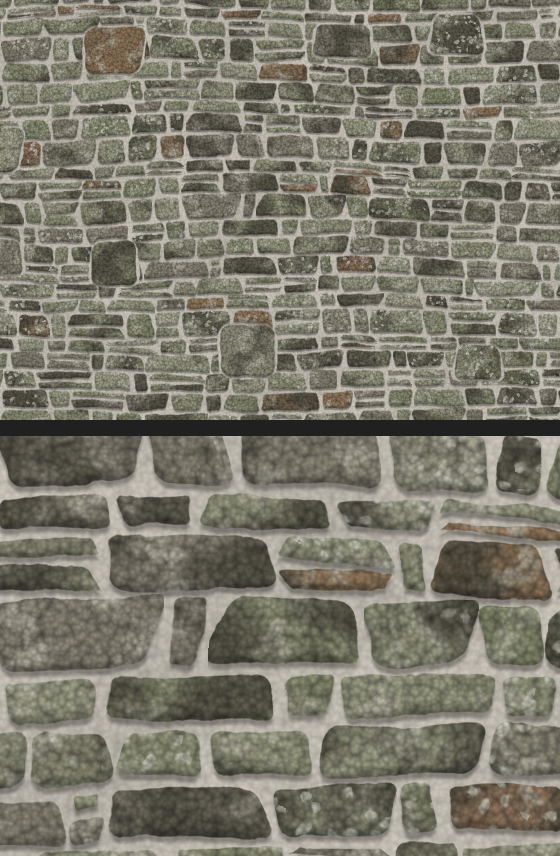
Top: the whole. Bottom: its middle third, enlarged.
This texture is drawn by a Shadertoy shader. Its source:

```glsl
// Weathered rubble stone wall: irregular courses, scattered large blocks, pale mortar.

const vec3 MORTAR = vec3(0.73, 0.71, 0.67);
const vec3 PALE   = vec3(0.63, 0.62, 0.57);
const vec3 GREY   = vec3(0.53, 0.53, 0.46);
const vec3 OLIVE  = vec3(0.44, 0.455, 0.36);
const vec3 BROWN  = vec3(0.43, 0.41, 0.37);
const vec3 DARK   = vec3(0.26, 0.25, 0.21);
const vec3 RUST   = vec3(0.47, 0.36, 0.27);
const vec3 LICHEN = vec3(0.70, 0.70, 0.66);

const float ROW_HEIGHT  = 0.046;
const float STONE_WIDTH = 0.088;
const vec2  BLOCK_GRID  = vec2(0.27, 0.25);
const float BLOCK_SHARE = 0.5;
const float THIN_SHARE  = 0.2;
const float JOINT       = 0.0030;   // least half width of a joint
const float ROUGHNESS   = 0.0022;
const float SHADOW_STEP = 0.005;

struct Stone { float dist; vec2 id; };

float hash(vec2 p) {
    vec3 q = fract(p.xyx * 0.1031);
    q += dot(q, q.yzx + 33.33);
    return fract((q.x + q.y) * q.z);
}

vec2 hash2(vec2 p) { return vec2(hash(p), hash(p + 57.3)); }

// Layered, folded sines, roughly -1 to 1
float waves(vec2 p) {
    float sum = 0.0, amp = 0.5;
    for (int i = 0; i < 5; i++) {
        sum += amp * sin(p.x + 1.6 * sin(p.y + float(i)));
        p = mat2(1.6, 1.2, -1.2, 1.6) * p + 1.7 + sum;
        amp *= 0.58;
    }
    return sum;
}

// Cellular noise: distance to the nearest seed, and that seed's random value
vec2 cellular(vec2 p) {
    vec2 cell = floor(p), nearest = vec2(9.0, 0.0);
    for (int y = -1; y <= 1; y++)
    for (int x = -1; x <= 1; x++) {
        vec2 c = cell + vec2(x, y);
        float d = length(c + hash2(c) - p);
        if (d < nearest.x) nearest = vec2(d, hash(c + 19.7));
    }
    return nearest;
}

float jointAt(float i, float seed, float jitter) {
    return i + jitter * (hash(vec2(i, seed)) - 0.5);
}

// Jittered interval holding x: start, end, index
vec3 interval(float x, float seed, float jitter) {
    float i = floor(x);
    if (x < jointAt(i, seed, jitter)) i -= 1.0;
    else if (x > jointAt(i + 1.0, seed, jitter)) i += 1.0;
    return vec3(jointAt(i, seed, jitter), jointAt(i + 1.0, seed, jitter), i);
}

// Rounded, skewed and tapered box
float stoneShape(vec2 q, vec2 halfSize, vec2 id) {
    vec2 r = hash2(id + 3.1) - 0.5;
    halfSize = max(halfSize, 0.003);
    q += vec2(0.3 * r.y * q.y, 0.12 * r.x * q.x);
    q.x *= 1.0 + 0.3 * r.x * q.y / halfSize.y;
    float radius = 0.45 * min(halfSize.x, halfSize.y);
    vec2 e = abs(q) - halfSize + radius;
    return length(max(e, 0.0)) + min(max(e.x, e.y), 0.0) - radius;
}

Stone wall(vec2 p) {
    float rough = ROUGHNESS * waves(p * 50.0);
    p += 0.006 * vec2(waves(p * 6.0), waves(p * 6.0 + 9.0));

    // Large blocks, at most one in each coarse cell
    vec2 cell = floor(p / BLOCK_GRID), blockId = cell + 91.0;
    vec2 centre = (cell + 0.5) * BLOCK_GRID + 0.09 * (hash2(blockId) - 0.5);
    vec2 blockSize = vec2(0.048, 0.036) + vec2(0.022, 0.024) * hash2(blockId + 5.0);
    float block = hash(blockId + 8.0) < BLOCK_SHARE
        ? stoneShape(p - centre, blockSize, blockId) : 1.0;

    // Courses of smaller stones
    p.y += 0.008 * sin(p.x * 5.0 + p.y * 4.0);
    vec3 row = interval(p.y / ROW_HEIGHT, 7.0, 0.5);
    vec3 col = interval(p.x / STONE_WIDTH, row.z + 40.0, 0.85);
    vec2 id = vec2(col.z, row.z);
    row.xy *= ROW_HEIGHT;
    col.xy *= STONE_WIDTH;
    if (hash(id + 11.0) < THIN_SHARE) {
        float split = mix(row.x, row.y, 0.4 + 0.2 * hash(id + 13.0));
        if (p.y > split) { row.x = split; id += 200.0; }
        else row.y = split;
    }
    vec2 low = vec2(col.x, row.x), high = vec2(col.y, row.y);
    vec2 gap = JOINT + 0.0032 * hash2(id + 17.0);
    float d = stoneShape(p - 0.5 * (low + high), 0.5 * (high - low) - gap, id);
    d = max(d, 2.0 * JOINT - block);
    if (block < d) return Stone(block + rough, blockId);
    return Stone(d + rough, id);
}

vec3 stoneColour(vec2 p, vec2 id) {
    vec2 tone = hash2(id + 23.0), age = hash2(id + 29.0);
    vec2 q = p + 3.0 * tone;
    float blotch = waves(q * 38.0), patches = waves(q * 65.0 + 4.0);
    vec3 c = mix(OLIVE, GREY, tone.x);
    c = mix(c, BROWN, 0.8 * smoothstep(0.6, 0.9, tone.y));
    c = mix(c, RUST, 0.75 * step(0.965, hash(id + 31.0)));
    c = mix(c, PALE, 0.65 * smoothstep(0.1, 0.8, patches));
    c = mix(c, DARK, 0.85 * smoothstep(0.45, 1.15, age.x + 0.45 * blotch));
    // Lichen spots
    vec2 spot = cellular(p * 75.0 + 0.4 * patches);
    float cover = smoothstep(0.45, 0.2, spot.x) * step(0.55, spot.y);
    return mix(c, LICHEN, 0.7 * cover * smoothstep(0.5, 0.95, age.y));
}

void mainImage(out vec4 fragColor, in vec2 fragCoord) {
    vec2 p = fragCoord / iResolution.y + 2.0;
    float pixel = 1.0 / iResolution.y;
    Stone stone = wall(p);
    float above = wall(p + vec2(0.0, SHADOW_STEP)).dist;
    float grain = cellular(p * 130.0).x - 0.42;
    float fine = cellular(p * 230.0 + 7.0).x - 0.42;

    // Mortar, shaded beneath each stone
    vec3 mortar = MORTAR * (1.0 + 0.05 * waves(p * 14.0) - 0.13 * grain - 0.10 * fine);
    mortar *= 1.0 - 0.3 * smoothstep(0.002, -0.003, above);

    // Stone face, lit from above along its rim
    vec3 face = stoneColour(p, stone.id) * (1.0 - 0.42 * grain - 0.30 * fine);
    float slope = clamp((above - stone.dist) / SHADOW_STEP, -1.0, 1.0);
    float rim = smoothstep(-0.009, 0.0, stone.dist);
    face *= 1.0 + rim * (0.16 * slope - 0.10);

    float cover = smoothstep(pixel, -pixel, stone.dist);
    fragColor = vec4(clamp(mix(mortar, face, cover), 0.0, 1.0), 1.0);
}
```
